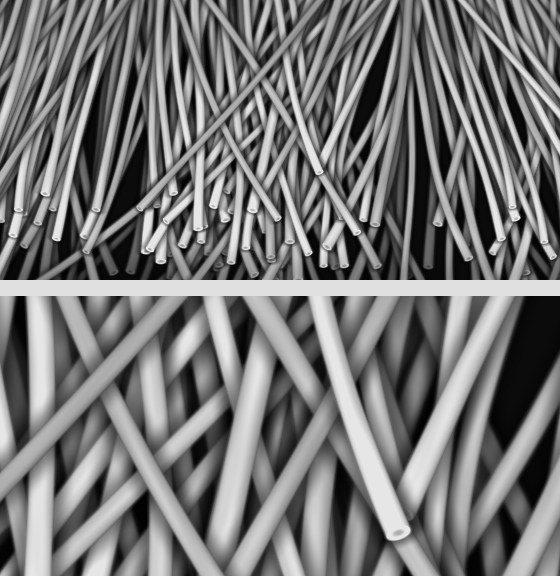
Top: the whole. Bottom: its middle third, enlarged.
A Shadertoy shader for this texture:

```glsl
// Draws a dense monochrome fringe of hanging, cut plant fibres in layered depth.

const int STRANDS = 210;

vec4 hash4(float n) {
    return fract(sin(n * vec4(12.99, 78.23, 39.35, 94.67) + vec4(1.3, 4.1, 2.7, 5.9)) * 4375.85);
}

vec2 gradientAt(vec2 cell) {
    float angle = 6.2832 * fract(sin(dot(cell, vec2(127.1, 311.7))) * 4375.85);
    return vec2(cos(angle), sin(angle));
}

float gradientNoise(vec2 p) {
    vec2 i = floor(p), f = fract(p);
    vec2 u = f * f * f * (f * (f * 6.0 - 15.0) + 10.0);
    vec2 e = vec2(0.0, 1.0);
    float low = mix(dot(gradientAt(i), f), dot(gradientAt(i + e.yx), f - e.yx), u.x);
    float high = mix(dot(gradientAt(i + e), f - e), dot(gradientAt(i + 1.0), f - 1.0), u.x);
    return mix(low, high, u.y);
}

// Prevailing sideways slope of the tufts by root position
float tuftLean(float x) {
    float lean = mix(-0.32, 0.14, smoothstep(0.3, 0.8, x));
    lean = mix(lean, -0.52, smoothstep(0.95, 1.2, x));
    return mix(lean, 0.38, smoothstep(1.32, 1.62, x));
}

// Sideways offset of a fibre at a given drop below its root
float sway(float drop, float slope, float bend, float phase) {
    return slope * drop + bend * drop * drop * drop + 0.01 * sin(drop * 7.0 + phase);
}

void mainImage(out vec4 fragColor, in vec2 fragCoord) {
    vec2 p = fragCoord / iResolution.y;
    p.y = 1.0 - p.y;
    float pixel = 1.0 / iResolution.y;
    float grey = 0.045;

    // Fibres from back to front
    for (int i = 0; i < STRANDS; i++) {
        float id = float(i) + 1.0;
        float front = id / float(STRANDS);
        vec4 h = hash4(id);
        vec4 k = hash4(id + 317.0);

        float root = -0.08 + 2.2 * fract(id * 0.618034 + 0.025 * h.x);
        float stray = 2.0 * h.y - 1.0;
        float slope = tuftLean(root) * mix(0.5, 1.0, front) + 0.65 * stray * stray * stray;
        float bend = 0.4 * (h.z - 0.5);
        float phase = 6.2832 * k.x;
        float reach = mix(1.2, 0.71, front) + 0.34 * (h.w - 0.5) + 0.1 * smoothstep(1.5, 1.9, root);

        // Distance across the fibre and past its cut tip
        float drop = min(p.y, reach);
        vec2 tangent = normalize(vec2(slope + 3.0 * bend * drop * drop, 1.0));
        vec2 offset = p - vec2(root + sway(drop, slope, bend, phase), drop);
        float side = offset.x * tangent.y - offset.y * tangent.x;
        vec2 tipTangent = normalize(vec2(slope + 3.0 * bend * reach * reach, 1.0));
        vec2 tip = vec2(root + sway(reach, slope, bend, phase), reach);
        float past = dot(p - tip, tipTangent);
        float nearTip = smoothstep(-0.22, 0.0, past);
        float radius = mix(0.0125, 0.0175, k.y) * (1.0 + 0.18 * nearTip);
        float d = length(vec2(side, 2.0 * max(past, 0.0))) - radius;
        if (d > 0.03) continue;

        // Contact shadow on the fibres behind
        grey *= mix(0.52, 1.0, smoothstep(-0.002, 0.026, d));

        float blur = pixel + mix(0.005, 0.0014, front) + 0.003 * smoothstep(0.4, 0.0, p.y);
        float cover = smoothstep(blur, -blur, d);
        if (cover <= 0.0) continue;

        // Rounded shading with mottled bark and brighter tips
        float across = clamp(side / radius, -1.0, 1.0);
        float shade = 0.5 + 0.5 * sqrt(max(0.0, 1.0 - across * across)) - 0.07 * across;
        float mottle = gradientNoise(vec2(across * 1.2 + id * 7.3, p.y * 9.0));
        float tone = mix(0.66, 0.92, k.z) * mix(0.38, 1.0, smoothstep(0.0, 0.6, front));
        tone *= mix(0.88, 1.0, smoothstep(0.0, 0.45, p.y)) + 0.12 * nearTip;
        tone *= 1.0 + 0.14 * mottle;
        float fibre = tone * shade;

        // Pale cut face with a darker core
        float face = length(vec2(side, 2.0 * past)) / radius;
        float faceTone = tone * mix(0.7, 1.02, smoothstep(0.1, 0.8, face));
        fibre = mix(fibre, faceTone, smoothstep(1.0, 0.82, face));
        grey = mix(grey, fibre, cover);
    }

    // Gloom below the fringe
    grey *= mix(1.0, 0.78, smoothstep(0.84, 1.0, p.y));
    fragColor = vec4(vec3(clamp(grey, 0.0, 0.9)), 1.0);
}
```
